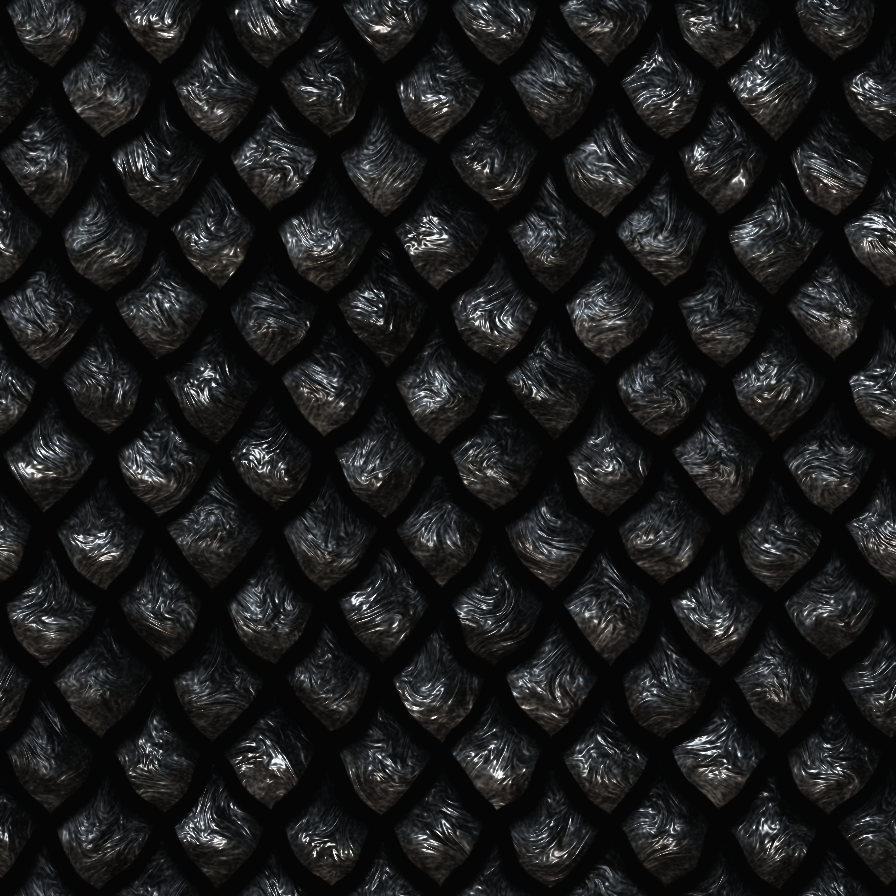
A three.js fragment shader for this pattern:

```glsl
// Dark, glossy, worn scales in a half-drop ogee lattice, parted by black gaps.
// Sheared axes split the plane into diamonds whose sides are bent by cosines;
// each scale is a lumpy dome lit by a broad sheen and a sharp glint.
#define GRID vec2(8.0, 6.0)      // scales across and down, per half-drop set
#define SHIFT vec2(0.07, 0.03)   // lattice offset in cells
#define CURVE 0.075              // ogee bend of the sides
#define GAP 0.085                // half width of the gaps, in cells
#define WOBBLE 0.03              // unevenness of the lattice
#define DOME 0.80                // roundness of a scale
#define LUMPS 0.062              // depth of the dents
#define SHEEN 0.25               // broad reflection
#define GLINT 0.85               // sharp reflection
#define COOL vec3(0.93, 1.00, 1.06)
#define WARM vec3(1.09, 1.00, 0.91)
#define GAP_COLOR vec3(0.018, 0.018, 0.019)

varying vec2 vUv;

const float TAU = 6.2831853;

vec2 hash2(vec2 p) {
  vec3 q = fract(p.xyx * vec3(0.1031, 0.1030, 0.0973));
  q += dot(q, q.yzx + 33.33);
  return fract((q.xx + q.yz) * q.zy);
}

// Distance to the nearest scattered point
float cellular(vec2 p) {
  vec2 base = floor(p);
  float nearest = 2.0;
  for (int j = -1; j <= 1; j++) {
    for (int i = -1; i <= 1; i++) {
      vec2 cell = base + vec2(float(i), float(j));
      nearest = min(nearest, length(cell + hash2(cell) - p));
    }
  }
  return nearest;
}

// Layered sines, each octave turned and warped
float layeredSines(vec2 p) {
  float sum = 0.0;
  float weight = 1.0;
  for (int i = 0; i < 5; i++) {
    p += 0.6 * sin(p.yx * 0.9 + 1.7);
    sum += weight * sin(p.x) * sin(p.y);
    p = mat2(0.8, 0.6, -0.6, 0.8) * p * 1.85 + 2.3;
    weight *= 0.55;
  }
  return sum;
}

// Dome with a facet falling away towards the lower tip
float scaleHeight(vec2 p, vec2 seed) {
  float dome = -DOME * dot(p * p, vec2(1.15, 0.65));
  float crease = p.y + 0.27 + 0.35 * p.x + 0.05 * sin(p.x * 9.0 + seed.x);
  float facet = 0.35 * (sqrt(crease * crease + 0.004) - crease);
  return dome - facet + LUMPS * layeredSines(p * 4.0 + seed);
}

vec3 scaleNormal(vec2 p, vec2 seed) {
  vec2 e = vec2(0.02, 0.0);
  float h = scaleHeight(p, seed);
  vec2 slope = vec2(scaleHeight(p + e.xy, seed), scaleHeight(p + e.yx, seed)) - h;
  return normalize(vec3(-slope / e.x, 1.0));
}

void main() {
  // Lattice: whole-number waves keep the wobble seamless
  vec2 p = vUv * GRID + SHIFT;
  p += WOBBLE * sin(TAU * vec2(dot(vUv, vec2(2.0, 5.0)), dot(vUv, vec2(4.0, -3.0))));
  p += 0.4 * WOBBLE * sin(TAU * vec2(dot(vUv, vec2(-7.0, 11.0)), dot(vUv, vec2(13.0, 6.0))));
  vec2 axes = vec2(p.x + p.y, p.y - p.x);
  axes += CURVE * (0.5 - 0.5 * cos(TAU * axes.yx));

  // Scale identity, wrapped over the canvas
  vec2 cell = floor(axes);
  vec2 id = floor(mod(vec2(cell.x - cell.y, cell.x + cell.y) + 0.5, 2.0 * GRID));
  vec2 rnd = hash2(id + 3.0);
  vec2 rnd2 = hash2(id + 71.0);
  vec2 seed = floor(rnd * 60.0) + rnd2;

  // Local coordinates: y from the lower tip at -1 to the upper tip at 1
  vec2 q = fract(axes);
  vec2 local = vec2(q.x - q.y, q.x + q.y - 1.0);
  vec2 s = local * vec2(0.75, 1.0);

  // Crisp lower rim, upper rim sinking into shadow
  float gap = GAP * (0.85 + 0.35 * rnd2.x) + 0.008 * layeredSines(s * 5.0 + seed);
  float lower = min(q.x, q.y);
  float upper = min(1.0 - q.x, 1.0 - q.y);
  float mask = smoothstep(gap - 0.012, gap + 0.018, lower)
             * smoothstep(gap - 0.02, gap + 0.09, upper);
  float shade = mix(1.0, 0.45, smoothstep(0.05, 0.9, local.y));

  // Lighting
  vec3 normal = scaleNormal(s, seed);
  vec3 halfway = normalize(vec3(vec2(-0.28, -0.20) + 0.3 * (rnd2 - 0.5), 1.0));
  float facing = max(dot(normal, halfway), 0.0);
  float sheen = 0.055 + SHEEN * pow(facing, 5.0);
  float glint = GLINT * (0.3 + 1.1 * rnd.y) * pow(facing, 65.0);

  // Wear: mottled stains, fine grit and pale flecks
  float stain = layeredSines(s * 7.0 + seed.yx + 9.0);
  float grit = cellular(s * 15.0 + seed);
  float fleck = smoothstep(0.22, 0.05, cellular(s * 9.0 + seed + 40.0));
  float wear = (0.62 + 0.75 * grit) * (1.0 + 0.28 * stain);
  float tone = sheen * wear * (0.78 + 0.4 * rnd.x) + 0.07 * fleck * facing;
  tone += glint * (0.55 + 0.8 * grit);

  // Colour: cool steel above, warm grime towards the lower rim
  float grime = smoothstep(0.15, -0.5, local.y + 0.15 * stain);
  vec3 surface = tone * shade * mix(COOL, WARM, grime);
  surface = mix(surface, vec3(tone * shade), clamp(glint, 0.0, 1.0));
  gl_FragColor = vec4(mix(GAP_COLOR, min(surface, 0.96), mask), 1.0);
}
```
